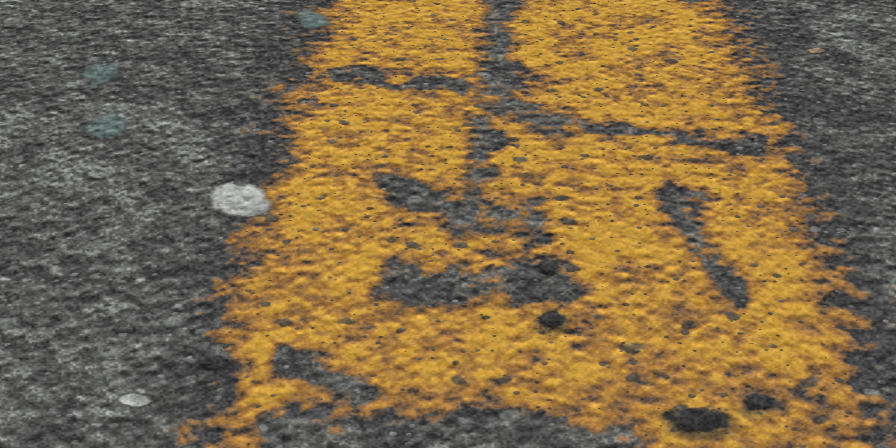
A WebGL 2 fragment shader for this texture:

```glsl
#version 300 es
precision highp float;
// Worn yellow road stripe on rough asphalt, seen at a low angle.
// Ground noise in perspective breaks up the paint along a few worn seams;
// stones are scattered over hashed grids, with a few larger ones on top.

#define TILT 0.45          // how strongly the ground narrows with height
#define DEPTH_SCALE 3.8    // stretch of the ground away from the viewer
#define WEAR 0.85          // paint removed along the seams
#define CHIPPING 1.1       // raggedness of the paint
#define GRAIN 0.14         // brightness of the fine grit
#define RELIEF 0.75        // strength of the surface shading
#define STONE_DENSITY 0.6  // share of grid cells holding a stone

uniform vec2 u_resolution;
out vec4 fragColor;

const vec3 TAR = vec3(0.265, 0.262, 0.265);
const vec3 ASPHALT = vec3(0.395, 0.4, 0.385);
const vec3 GRIT = vec3(0.53, 0.55, 0.53);
const vec3 BROWN = vec3(0.48, 0.365, 0.265);
const vec3 ORANGE = vec3(0.66, 0.48, 0.25);
const vec3 YELLOW = vec3(0.765, 0.59, 0.245);

// Worn seams: start and end of each, then its half width
const vec4 SEAMS[11] = vec4[11](
  vec4(1.12, 1.0, 1.11, 0.8), vec4(1.11, 0.8, 1.24, 0.72),
  vec4(1.24, 0.73, 1.69, 0.675), vec4(0.75, 0.83, 1.1, 0.79),
  vec4(1.09, 0.73, 1.07, 0.6), vec4(0.86, 0.585, 1.03, 0.52),
  vec4(1.03, 0.52, 1.2, 0.51), vec4(0.89, 0.37, 1.26, 0.375),
  vec4(1.5, 0.56, 1.64, 0.34), vec4(0.62, 0.02, 1.4, 0.01),
  vec4(0.64, 0.2, 0.8, 0.12));
const float SEAM_WIDTH[11] = float[11](
  0.045, 0.042, 0.018, 0.014, 0.035, 0.03, 0.042, 0.05, 0.032, 0.055, 0.035);

// Large stones: centre, radius, kind (0 black, 1 teal, 2 pale, 3 tan)
const vec4 BOULDERS[11] = vec4[11](
  vec4(1.565, 0.07, 0.075, 0), vec4(1.69, 0.093, 0.035, 0),
  vec4(0.468, 0.193, 0.042, 0), vec4(1.22, 0.405, 0.033, 0),
  vec4(1.23, 0.285, 0.035, 0), vec4(0.24, 0.72, 0.053, 1),
  vec4(0.54, 0.553, 0.07, 2), vec4(0.22, 0.84, 0.042, 1),
  vec4(0.7, 0.95, 0.036, 1), vec4(0.307, 0.11, 0.032, 2),
  vec4(1.815, 0.885, 0.02, 3));

float hash(vec2 p) {
  return fract(sin(dot(p, vec2(127.1, 311.7))) * 43758.5);
}

float noise(vec2 p) {
  vec2 i = floor(p), f = fract(p);
  f *= f * (3.0 - 2.0 * f);
  vec2 e = vec2(1, 0);
  return mix(mix(hash(i), hash(i + e), f.x),
             mix(hash(i + e.yx), hash(i + e.xx), f.x), f.y);
}

float fbm(vec2 p) {
  float sum = 0.0, amp = 0.5;
  for (int i = 0; i < 5; i++) {
    sum += amp * noise(p);
    p = mat2(1.6, 0.9, -0.9, 1.6) * p + 7.3;
    amp *= 0.52;
  }
  return sum;
}

float segmentDistance(vec2 p, vec2 a, vec2 b) {
  vec2 d = b - a;
  return length(p - a - d * clamp(dot(p - a, d) / dot(d, d), 0.0, 1.0));
}

float seamWear(vec2 p) {
  float wear = 0.0;
  for (int i = 0; i < 11; i++) {
    float d = segmentDistance(p, SEAMS[i].xy, SEAMS[i].zw) / SEAM_WIDTH[i];
    wear = max(wear, 1.0 - smoothstep(0.0, 1.8, d));
  }
  return wear;
}

void main() {
  vec2 p = gl_FragCoord.xy / u_resolution.y;
  float scale = 1.0 - TILT * p.y;
  vec2 ground = vec2((p.x - 1.2) / scale, DEPTH_SCALE / scale);

  // Ground relief, lit from the far side
  float coarse = fbm(ground * 8.0);
  float fine = fbm(ground * 30.0 + 5.0);
  float grit = noise(p * vec2(150.0, 210.0)) - 0.5;
  float relief = fine - fbm(ground * 30.0 + vec2(5.0, 5.6));

  // Paint coverage, thinner toward the viewer and the outer edges
  float left = mix(0.44, 0.74, p.y) - 0.02 * sin(3.14 * p.y);
  float right = mix(2.0, 1.59, p.y) + 0.02 * sin(3.14 * p.y);
  float inside = min(p.x - left, right - p.x);
  vec2 warp = vec2(coarse, fbm(ground * 8.0 + 31.0)) - 0.5;
  float cover = clamp(inside * 5.0, -1.2, 0.46) + (coarse - 0.48) * CHIPPING
              + (fine - 0.48) * 1.2 - WEAR * seamWear(p + warp * 0.06)
              - 0.2 * smoothstep(0.35, 0.0, p.y);
  float paint = smoothstep(-0.16, 0.14, cover);

  // Asphalt: pale haze at left, darker beside the stripe
  float haze = smoothstep(0.55, 0.0, length((p - vec2(0.12, 0.5)) * vec2(1.0, 1.3)));
  float rough = coarse * 0.7 + fine * 0.8 - 0.34 + 0.1 * haze;
  rough -= 0.12 * smoothstep(0.3, 0.0, abs(inside));
  vec3 color = mix(TAR, ASPHALT, smoothstep(0.15, 0.65, rough));
  color = mix(color, GRIT, 0.7 * smoothstep(0.52, 0.85, rough + grit * 0.35));

  // Yellow paint, browner where thin
  vec3 coat = mix(BROWN, ORANGE, smoothstep(0.0, 0.42, cover));
  coat = mix(coat, YELLOW, smoothstep(0.34, 0.72, cover + 0.08 * p.y));
  color = mix(color, coat, paint);

  // Scattered stones, three sizes
  for (int i = 0; i < 3; i++) {
    vec2 cell = ground * 7.0 * exp2(float(i)) + 17.3 * float(i);
    vec2 id = floor(cell);
    float pick = hash(id + 3.7), tone = hash(id + 9.1);
    vec2 offset = fract(cell) - 0.35 - 0.3 * vec2(hash(id), hash(id + 1.9));
    float radius = mix(0.14, 0.34, tone * pick);
    float d = length(offset) / radius + (fine - 0.5) * 1.8;
    float share = STONE_DENSITY * mix(1.0, 0.4, paint);
    float mask = (1.0 - smoothstep(0.6, 1.2, d)) * step(pick, share);
    vec3 stone = mix(TAR, GRIT, tone * tone * (1.0 - 0.75 * paint));
    stone += 0.06 * clamp(offset.y / radius, -1.0, 1.0);
    color = mix(color, stone, mask * 0.75);
  }

  // Large stones with a shadow beneath
  for (int i = 0; i < 11; i++) {
    vec4 b = BOULDERS[i];
    vec2 q = (p - b.xy + warp * 0.04) / (b.z * vec2(1.0, 0.5));
    float shadow = 1.0 - smoothstep(0.7, 1.4, length(q + vec2(0.0, 0.35)));
    float body = 1.0 - smoothstep(0.75, 1.1, length(q) + (fine - 0.5) * 0.8);
    vec3 stone = b.w < 0.5 ? TAR * 0.8 : b.w < 1.5 ? vec3(0.38, 0.44, 0.43)
               : b.w < 2.5 ? vec3(0.66, 0.67, 0.66) : vec3(0.64, 0.53, 0.44);
    color = mix(color, TAR * 0.9, shadow * 0.6);
    color = mix(color, stone + 0.06 * q.y, body);
  }

  color *= 1.0 + RELIEF * relief * mix(1.0, 0.6, paint);
  color += GRAIN * grit * mix(1.0, 0.8, paint);
  fragColor = vec4(clamp(color, 0.0, 1.0), 1.0);
}
```
